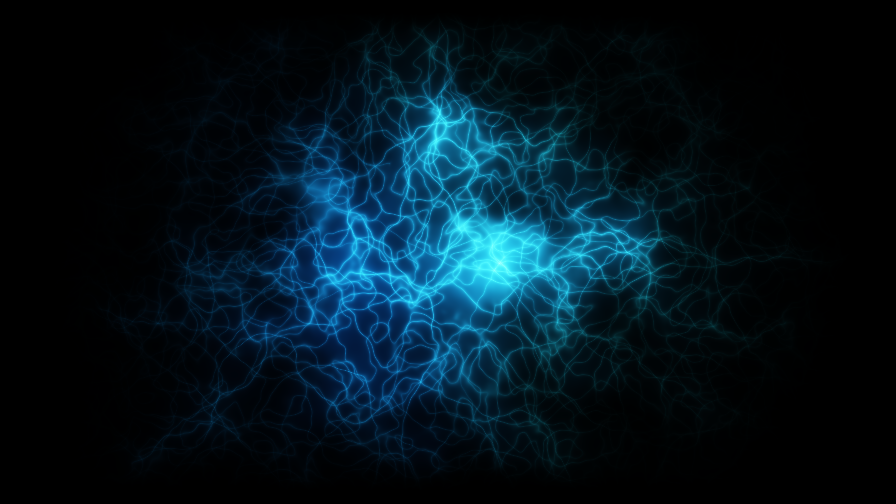
This background is drawn by a WebGL 1 fragment shader. Its source:

```glsl
precision highp float;
// Branching electric discharge in blue and cyan, glowing on black.

#define ARC_WIDTH 0.0030
#define BOLT_WIDTH 0.0026
#define NET_GAIN 1.75
#define HAZE_GAIN 0.36
#define BOLT_GAIN 0.85
#define WARP_SIZE 0.075
#define HAZE_BLUE vec3(0.035, 0.36, 1.0)
#define HAZE_CYAN vec3(0.06, 0.60, 1.0)
#define ARC_CYAN vec3(0.08, 0.68, 1.0)
#define ARC_TEAL vec3(0.08, 0.72, 0.80)

uniform vec2 u_resolution;

vec2 hashGradient(vec2 cell) {
  vec3 h = fract(cell.xyx * vec3(0.1031, 0.1030, 0.0973));
  h += dot(h, h.yzx + 33.33);
  float angle = 6.2832 * fract((h.x + h.y) * h.z);
  return vec2(cos(angle), sin(angle));
}

float gradientNoise(vec2 p) {
  vec2 i = floor(p), f = fract(p);
  vec2 u = f * f * f * (f * (f * 6.0 - 15.0) + 10.0);
  vec2 e = vec2(1.0, 0.0);
  float a = dot(hashGradient(i), f);
  float b = dot(hashGradient(i + e.xy), f - e.xy);
  float c = dot(hashGradient(i + e.yx), f - e.yx);
  float d = dot(hashGradient(i + e.xx), f - e.xx);
  return mix(mix(a, b, u.x), mix(c, d, u.x), u.y);
}

// Multi-scale displacement that makes smooth curves jagged.
vec2 jagged(vec2 p, float seed) {
  vec2 offset = vec2(0.0);
  float size = WARP_SIZE, frequency = 4.0;
  for (int i = 0; i < 4; i++) {
    vec2 q = p * frequency + seed;
    offset += size * vec2(gradientNoise(q), gradientNoise(q + 47.3));
    size *= 0.48;
    frequency *= 2.15;
  }
  return offset;
}

// Overlapping contour lines form the web of fine arcs.
float arcNetwork(vec2 p) {
  float sum = 0.0, scale = 3.2;
  for (int i = 0; i < 6; i++) {
    float seed = 11.7 * float(i) + 3.1;
    vec2 q = p + jagged(p, seed);
    float dist = abs(gradientNoise(q * scale + seed * 1.7)) / scale;
    float line = ARC_WIDTH / (dist + ARC_WIDTH);
    sum += line * line * (1.0 - 0.09 * float(i));
    scale *= 1.4;
  }
  return sum;
}

float blob(vec2 p, vec2 center, vec2 radius) {
  vec2 q = (p - center) / radius;
  return exp(-dot(q, q));
}

// A tapering bolt: x is the bright line, y the region around it.
vec2 bolt(vec2 p, vec2 a, vec2 b, float power) {
  vec2 ab = b - a;
  float t = clamp(dot(p - a, ab) / dot(ab, ab), 0.0, 1.0);
  float d = length(p - a - ab * t);
  float line = BOLT_WIDTH / (d + BOLT_WIDTH);
  return power * (1.0 - 0.75 * t) * vec2(line * line, exp(-d * 24.0));
}

void main() {
  vec2 p = (gl_FragCoord.xy - 0.5 * u_resolution) / u_resolution.y;
  vec2 q = p + jagged(p, 71.0);
  vec2 core = vec2(0.095, -0.028), east = vec2(0.257, 0.014);
  vec2 crown = vec2(-0.01, 0.28), west = vec2(-0.357, -0.153);
  vec2 south = vec2(0.014, -0.171);

  // Uneven body of light, with a dark pocket above the core.
  vec2 s = mix(p, q, 0.7);
  float body = 0.62 * blob(s, vec2(-0.01, 0.0), vec2(0.33, 0.29));
  body += 0.65 * blob(s, vec2(-0.13, 0.02), vec2(0.15, 0.13));
  body += 0.50 * blob(s, vec2(-0.15, -0.17), vec2(0.14, 0.13));
  body += 0.75 * blob(s, vec2(0.0, 0.20), vec2(0.055, 0.16));
  body += 0.80 * blob(s, east, vec2(0.11, 0.08));
  body += 0.35 * blob(p, west, vec2(0.06, 0.04));
  body *= 1.0 - 0.65 * blob(p, vec2(0.085, 0.075), vec2(0.055, 0.04));
  float heat = blob(s, core, vec2(0.10, 0.055));
  body += 1.7 * heat;

  // Main bolts, reaching outward from the bright junctions.
  vec2 bolts = bolt(q, core, crown, 1.3);
  bolts += bolt(q, core, south, 1.4);
  bolts += bolt(q, core, east, 1.2);
  bolts += bolt(q, core, vec2(-0.18, 0.08), 1.0);
  bolts += bolt(q, crown, vec2(-0.02, 0.46), 0.8);
  bolts += bolt(q, crown, vec2(-0.19, 0.46), 0.8);
  bolts += bolt(q, crown, vec2(0.18, 0.44), 0.7);
  bolts += bolt(q, vec2(0.03, 0.16), vec2(0.37, 0.40), 0.6);
  bolts += bolt(q, east, vec2(0.79, 0.01), 0.8);
  bolts += bolt(q, east, vec2(0.64, 0.15), 0.8);
  bolts += bolt(q, core, vec2(0.69, -0.16), 0.8);
  bolts += bolt(q, core, vec2(0.48, -0.27), 0.7);
  bolts += bolt(q, south, vec2(-0.28, -0.44), 0.9);
  bolts += bolt(q, south, vec2(0.11, -0.44), 0.6);
  bolts += bolt(q, west, vec2(-0.60, -0.44), 1.0);
  bolts += bolt(q, west, vec2(-0.69, -0.11), 0.7);
  bolts += bolt(q, vec2(-0.13, -0.06), west, 0.8);
  bolts += bolt(q, vec2(-0.17, 0.02), vec2(-0.55, -0.03), 0.6);
  bolts += bolt(q, vec2(-0.10, 0.17), vec2(-0.42, 0.32), 0.6);

  // Fade to black at the rim, then combine haze and arcs.
  float rim = 1.0 - smoothstep(0.41, 0.48, abs(p.y));
  rim *= 1.0 - smoothstep(0.62, 0.82, abs(p.x));
  float cloud = clamp(0.85 + 1.3 * gradientNoise(q * 7.0 + 19.0), 0.2, 1.6);
  float haze = HAZE_GAIN * body * cloud + 0.035 * bolts.y + 1.3 * heat;
  float network = NET_GAIN * arcNetwork(p) * (body * cloud + 0.13 * bolts.y);
  float arcs = network + BOLT_GAIN * bolts.x * (0.35 + 0.65 * min(body, 1.5));

  float warmth = smoothstep(-0.22, 0.12, p.x + 0.35 * p.y);
  vec3 hazeColor = mix(HAZE_BLUE, HAZE_CYAN, warmth);
  vec3 arcColor = mix(ARC_TEAL, ARC_CYAN, smoothstep(0.05, 0.6, body));
  arcColor = mix(mix(arcColor, HAZE_BLUE, 0.45), arcColor, warmth);
  vec3 light = rim * (haze * hazeColor + arcs * arcColor);
  gl_FragColor = vec4(1.0 - exp(-light), 1.0);
}
```
